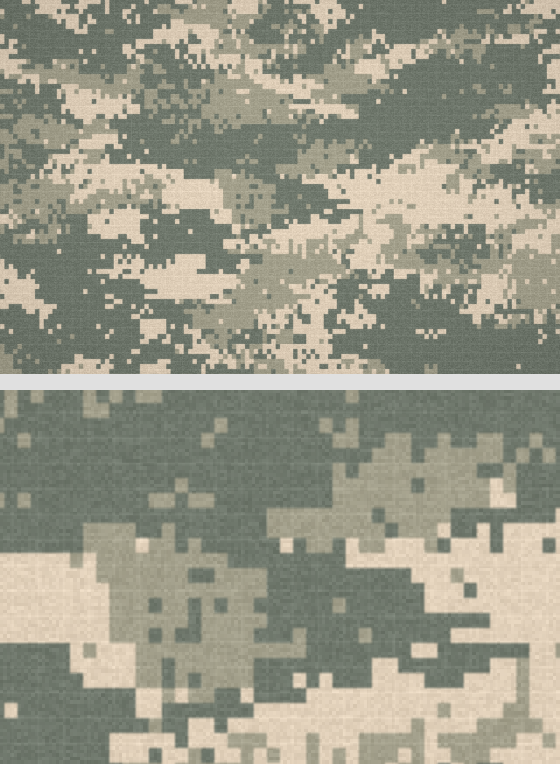
Top, the full canvas; bottom, a detail of the centre.
This texture is drawn by a WebGL 1 fragment shader. Its source:

```glsl
precision highp float;

uniform vec2 u_resolution;

const vec3 DARK_GREEN = vec3(0.425, 0.458, 0.413);
const vec3 SAGE = vec3(0.620, 0.608, 0.530);
const vec3 SAND = vec3(0.860, 0.795, 0.708);
const float DARK_SHARE = 0.46;
const float SAGE_SHARE = 0.26;

const vec2 BLOCK_GRID = vec2(128.0, 112.0);  // blocks per canvas width
const vec2 PATCH_GRID = vec2(9.5, 18.0);     // patches per canvas width
const float THREADS = 480.0;
const float RIPSTOP = 66.0;

float hash(vec2 p) {
  vec3 q = fract(p.xyx * 0.1031);
  q += dot(q, q.yzx + 33.33);
  return fract((q.x + q.y) * q.z);
}

vec2 hash2(vec2 p) {
  return vec2(hash(p), hash(p + 71.7));
}

// Random offset shared by a brick of blocks; rows are shifted apart
vec2 brickOffset(vec2 block, vec2 size, float seed) {
  float row = floor(block.y / size.y);
  float shift = floor(hash(vec2(row, seed)) * size.x);
  vec2 brick = vec2(floor((block.x + shift) / size.x), row);
  return hash2(brick + seed) - 0.5;
}

// Slow layered sines bend the patch outlines
vec2 bend(vec2 p) {
  return 0.30 * vec2(sin(p.y * 2.1 + sin(p.x * 1.3)), sin(p.x * 1.7 + 2.0 * sin(p.y * 0.6)))
       + 0.14 * vec2(sin(p.y * 5.3 + p.x), sin(p.x * 4.1 - p.y * 1.9));
}

// Cellular noise: the value of the nearest scattered seed
float patchValue(vec2 p) {
  vec2 home = floor(p);
  float nearest = 100.0;
  float value = 0.0;
  for (int y = -1; y <= 1; y++) {
    for (int x = -1; x <= 1; x++) {
      vec2 id = home + vec2(float(x), float(y));
      vec2 away = id + hash2(id + 13.0) - p;
      float d = dot(away, away);
      if (d < nearest) {
        nearest = d;
        // Even spread of values over the seeds, loosened by chance
        value = fract(dot(id, vec2(0.7549, 0.5698)) + 0.55 * hash(id + 5.0));
      }
    }
  }
  return value;
}

vec3 blockColor(vec2 block) {
  vec2 p = (block + 0.5) / BLOCK_GRID * PATCH_GRID;
  p += bend(p);
  p += 0.65 * brickOffset(block, vec2(7.0, 3.0), 11.0);
  p += 0.45 * brickOffset(block, vec2(3.0, 2.0), 29.0);
  // A few single blocks stray far, most stay put
  float stray = pow(hash(block + 47.0), 4.0);
  p += (0.12 + 1.7 * stray) * brickOffset(block, vec2(1.0), 83.0);
  float v = patchValue(p + 20.0);
  if (v < DARK_SHARE) return DARK_GREEN;
  return v < DARK_SHARE + SAGE_SHARE ? SAGE : SAND;
}

// Blend four neighbouring blocks across a narrow soft seam
vec3 camouflage(vec2 p) {
  vec2 q = p * BLOCK_GRID - 0.5;
  vec2 b = floor(q);
  vec2 soft = clamp(0.8 * BLOCK_GRID / u_resolution.x, 0.14, 0.5);
  vec2 f = smoothstep(0.5 - soft, 0.5 + soft, fract(q));
  vec3 low = mix(blockColor(b), blockColor(b + vec2(1.0, 0.0)), f.x);
  vec3 high = mix(blockColor(b + vec2(0.0, 1.0)), blockColor(b + 1.0), f.x);
  return mix(low, high, f.y);
}

// Fine thread grain
float weave(vec2 p) {
  vec2 thread = floor(p * THREADS);
  float grain = hash(thread + 3.0) - 0.5;
  float streak = hash(vec2(floor(thread.x / 3.0), thread.y)) - 0.5;
  return 0.055 * grain + 0.03 * streak;
}

// Thin raised threads in a square grid
float ripstop(vec2 p) {
  vec2 d = abs(fract(p * RIPSTOP) - 0.5);
  float soft = max(0.08, RIPSTOP / u_resolution.x);
  vec2 line = 1.0 - smoothstep(vec2(0.0), vec2(soft), d);
  return 0.018 * line.x + 0.028 * line.y;
}

// Light falls off toward the canvas edges
float lighting(vec2 uv) {
  vec2 c = uv - vec2(0.52, 0.5);
  return 1.025 - 0.20 * dot(c, c);
}

void main() {
  vec2 p = gl_FragCoord.xy / u_resolution.x;
  vec3 color = camouflage(p) * lighting(gl_FragCoord.xy / u_resolution);
  color += weave(p) + ripstop(p);
  gl_FragColor = vec4(color, 1.0);
}
```
